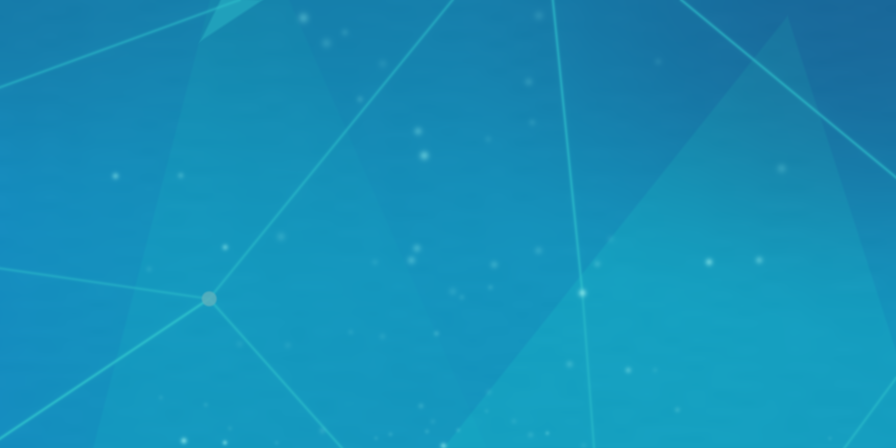
Write a Shadertoy shader that draws this background.

```glsl
// Blue-teal gradient with translucent facets, a thin line network and drifting sparkles.

float hash(float n) { return fract(sin(n * 91.345) * 4375.85); }

// Smooth value noise
float noise(vec2 p) {
    vec2 c = floor(p);
    vec2 f = smoothstep(0.0, 1.0, p - c);
    float n = c.x + c.y * 57.0;
    return mix(mix(hash(n), hash(n + 1.0), f.x), mix(hash(n + 57.0), hash(n + 58.0), f.x), f.y);
}

// Distance to the segment a-b
float segment(vec2 p, vec2 a, vec2 b) {
    vec2 d = b - a;
    return length(p - a - d * clamp(dot(p - a, d) / dot(d, d), 0.0, 1.0));
}

// Signed distance to the line a-b, positive on its left
float side(vec2 p, vec2 a, vec2 b) {
    vec2 d = normalize(b - a);
    return d.x * (p.y - a.y) - d.y * (p.x - a.x);
}

float softStep(float d) { return smoothstep(-0.004, 0.004, d); }

// Soft mask of a triangle with counter-clockwise corners
float facet(vec2 p, vec2 a, vec2 b, vec2 c) {
    return softStep(min(side(p, a, b), min(side(p, b, c), side(p, c, a))));
}

// Thin soft core with a faint halo
float strand(vec2 p, vec2 a, vec2 b) {
    float d = segment(p, a, b);
    return 0.85 * exp(-d * d / 0.000015) + 0.08 * exp(-d * 100.0);
}

vec3 backdrop(vec2 p) {
    vec3 color = mix(vec3(0.08, 0.583, 0.743), vec3(0.085, 0.495, 0.67), smoothstep(0.3, 1.12, p.y));
    // Bluer left edge and darker upper corners
    color = mix(color, vec3(0.08, 0.545, 0.75), 0.85 * exp(-p.x * 3.0) * smoothstep(1.0, 0.5, p.y));
    float corner = smoothstep(0.9, 0.0, length((p - vec2(2.0, 1.02)) * vec2(0.8, 1.1)));
    color = mix(color, vec3(0.10, 0.39, 0.59), 0.85 * corner);
    color = mix(color, vec3(0.09, 0.47, 0.66), 0.5 * smoothstep(0.5, 0.0, length(p - vec2(0.0, 1.0))));
    // Faint horizontal mottling
    return color + 0.010 * (noise(p * vec2(18.0, 50.0)) - 0.5);
}

void mainImage(out vec4 fragColor, in vec2 fragCoord) {
    vec2 p = fragCoord / iResolution.y;
    p.x *= 2.0 * iResolution.y / iResolution.x;
    vec3 color = backdrop(p);

    // Translucent facets
    float leftFacet = softStep(side(p, vec2(0.469, 1.0), vec2(0.208, 0.0)))
                    * softStep(side(p, vec2(1.086, 0.0), vec2(0.645, 1.0)));
    color += vec3(0.0, 0.028, 0.004) * leftFacet * mix(0.35, 1.0, smoothstep(1.0, 0.3, p.x));

    float rightFacet = facet(p, vec2(0.99, 0.0), vec2(2.07, 0.0), vec2(1.758, 0.964));
    color += vec3(0.003, 0.046, 0.012) * rightFacet * mix(1.0, 0.75, smoothstep(1.5, 2.0, p.x));

    float shard = facet(p, vec2(0.448, 0.909), vec2(0.586, 1.0), vec2(0.495, 1.005));
    color = mix(color, vec3(0.14, 0.66, 0.75), 0.75 * shard);

    // Line network meeting at a hub
    vec2 hub = vec2(0.467, 0.333);
    vec2 joint = vec2(1.30, 0.346);
    float lines = 0.5 * strand(p, vec2(0.0, 0.805), vec2(0.534, 1.0));
    lines = max(lines, 0.5 * strand(p, hub, vec2(1.01, 1.0)));
    lines = max(lines, 0.45 * strand(p, hub, vec2(0.0, 0.401)));
    lines = max(lines, 0.8 * strand(p, hub, vec2(0.0, 0.021)));
    lines = max(lines, 0.55 * strand(p, hub, vec2(0.763, 0.0)));
    lines = max(lines, 0.6 * strand(p, joint, vec2(1.234, 1.0)));
    lines = max(lines, 0.45 * strand(p, joint, vec2(1.326, 0.0)));
    lines = max(lines, 0.6 * strand(p, vec2(1.521, 1.0), vec2(2.0, 0.604)));
    lines = max(lines, 0.5 * strand(p, vec2(1.885, 0.0), vec2(2.0, 0.156)));
    color = mix(color, vec3(0.18, 0.76, 0.80), lines);

    // Sparkles, denser and sharper towards the bottom
    float glow = 0.75 * exp(-dot(p - joint, p - joint) / 0.00008);
    for (float i = 1.0; i <= 60.0; i++) {
        float height = 0.97 * pow(hash(i + 0.3), 1.6);
        vec2 star = vec2(mix(0.1, 1.95, 0.5 * (hash(i * 2.7) + hash(i * 5.1))), height);
        float radius = mix(0.0065, 0.011, height) * mix(0.8, 1.2, hash(i * 3.9));
        float power = mix(0.1, mix(0.75, 0.45, height), pow(hash(i * 7.3), 3.5));
        vec2 d = p - star;
        glow += power * exp(-dot(d, d) / (radius * radius));
    }
    color = mix(color, vec3(0.50, 0.88, 0.90), min(glow, 1.0));

    // Hub disc
    float disc = smoothstep(0.020, 0.013, length(p - hub));
    color = mix(color, vec3(0.36, 0.69, 0.74), 0.85 * disc);

    fragColor = vec4(color, 1.0);
}
```
